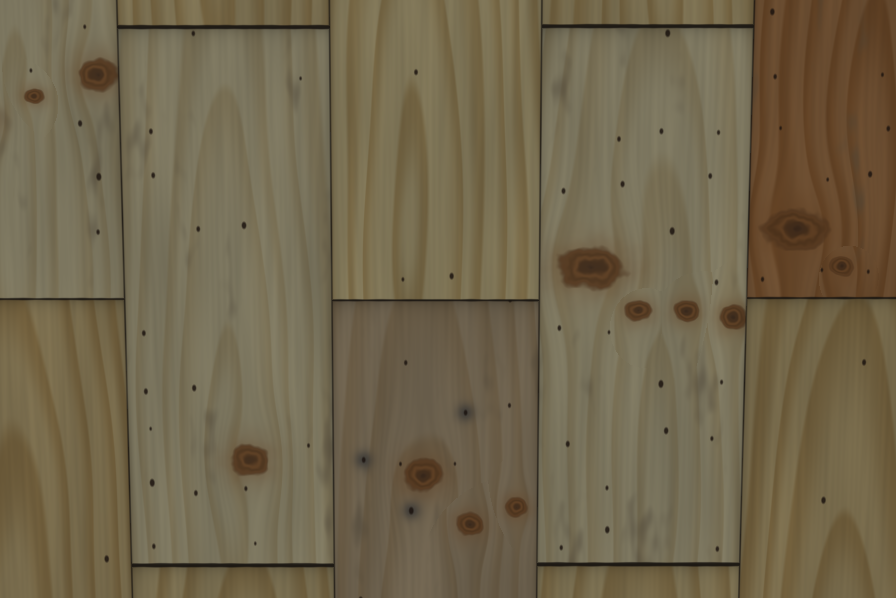
Write a Shadertoy shader that draws this texture.

```glsl
// Pine boards laid upright in five columns, every other column dropped half a board.
// Each board gets a grade number that drives its tint, growth rings, knots and holes;
// gradient noise adds fibre, stains and wear, and dark gaps separate the boards.

const float BOARD_W = 0.347;
const float BOARD_H = 0.9;
const vec3 PALE = vec3(0.485, 0.462, 0.372);
const vec3 CREAM = vec3(0.495, 0.457, 0.340);
const vec3 HONEY = vec3(0.465, 0.415, 0.295);
const vec3 GREYED = vec3(0.425, 0.380, 0.305);
const vec3 RUSSET = vec3(0.415, 0.300, 0.190);
const vec3 KNOT = vec3(0.330, 0.215, 0.115);
const vec3 BARK = vec3(0.150, 0.105, 0.080);
const vec3 BLUE_STAIN = vec3(0.200, 0.200, 0.200);
const vec3 GAP = vec3(0.090, 0.075, 0.060);

float hash(float n) { return fract(sin(n * 91.73 + 4.17) * 4375.85); }
float hash(vec2 p) { return fract(sin(dot(p, vec2(127.1, 311.7))) * 4375.85); }

float gradDot(vec2 cell, vec2 offset) {
    float angle = 6.2832 * hash(cell);
    return dot(vec2(cos(angle), sin(angle)), offset);
}

float gradientNoise(vec2 p) {
    vec2 i = floor(p), f = p - i;
    vec2 w = f * f * f * (f * (f * 6.0 - 15.0) + 10.0), e = vec2(1.0, 0.0);
    return mix(mix(gradDot(i, f), gradDot(i + e, f - e), w.x),
               mix(gradDot(i + e.yx, f - e.yx), gradDot(i + 1.0, f - 1.0), w.x), w.y);
}

// Spreads whole grades over 0..1
float spread(float grade, vec3 k) { return fract(k.x + grade * (k.y + grade * k.z)); }

// Knots grow in one whorl across a board: xy = offset to the nearest, z = its radius
vec3 nearestKnot(vec2 q, float grade) {
    float across = spread(grade, vec3(0.37, -0.17, 0.0487));
    float height = spread(grade, vec3(0.24, 0.178, 0.133));
    float count = 1.0 + floor(mod(2.0 * grade + 2.5, 5.0));
    float stretch = 1.0 + 0.4 * step(0.5, grade);
    vec3 best = vec3(1.0, 1.0, 0.01);
    for (float i = 0.0; i < min(count, 4.0); i++) {
        float extra = step(0.5, i), h = hash(grade * 5.0 + i);
        vec2 centre = vec2(fract(across + 0.23 * i), height - extra * (0.02 + 0.08 * h));
        vec2 d = q - centre * vec2(BOARD_W, BOARD_H);
        d.x /= mix(stretch, 1.0, extra);
        float radius = mix(0.032 + 0.008 * step(0.5, grade), 0.014 + 0.01 * h, extra);
        if (length(d) * best.z < length(best.xy) * radius) best = vec3(d, radius);
    }
    return best;
}

// Dark latewood lines of a flat-sawn board: long nested arches around its heart
float latewood(vec2 q, float seed) {
    float heart = BOARD_W * mix(0.35, 0.65, hash(seed));
    float wobble = 0.022 * gradientNoise(q * vec2(5.0, 2.6) + seed * 7.3);
    float depth = 0.13 * (q.y - 0.25 * hash(seed + 3.0));
    float r = 27.0 * length(vec2(q.x - heart + wobble, depth));
    r += 0.5 * gradientNoise(vec2(r * 0.8, q.y * 1.5 + seed));
    float f = fract(r);
    return smoothstep(0.25, 0.88, f) * (1.0 - smoothstep(0.88, 1.0, f));
}

vec3 paintKnot(vec3 wood, vec3 knot, vec2 q) {
    float e = length(knot.xy * vec2(1.0, 1.15)) / knot.z;
    e += 0.3 * gradientNoise(q * 32.0) + 0.1 * gradientNoise(q * 90.0);
    wood = mix(wood, KNOT * 1.15, 0.5 * exp(-0.55 * e * e));
    vec3 core = KNOT * (1.0 + 0.13 * sin(e * 16.0));
    core = mix(core, BARK, 0.8 * exp(-9.0 * e * e) + 0.3 * smoothstep(0.7, 0.95, e));
    return mix(wood, core, 0.85 * (1.0 - smoothstep(0.85, 1.1, e)));
}

// Pin holes on a jittered grid; a stained board shows a blue-grey bloom round each
vec3 paintHoles(vec3 wood, vec2 q, float seed, float density, float stained, float px) {
    vec2 cell = floor(q / 0.085), key = cell + seed * 17.0;
    vec2 jitter = vec2(hash(key + 0.3), hash(key + 5.7));
    vec2 d = q - (cell + 0.3 + 0.4 * jitter) * 0.085;
    float present = step(hash(key + 9.1), density);
    float size = mix(0.0018, 0.004, hash(key + 2.9));
    float dist = length(d * vec2(1.0, 0.65)) - size;
    float bloom = stained * step(0.6, jitter.x) * exp(-dot(d, d) / 0.00022);
    wood = mix(wood, BLUE_STAIN, 0.75 * present * bloom);
    return mix(wood, BARK * 0.7, 0.85 * present * (1.0 - smoothstep(-px, px, dist)));
}

void mainImage(out vec4 fragColor, in vec2 fragCoord) {
    float px = 1.0 / iResolution.y;
    vec2 p = fragCoord * px;

    // Board layout: columns widen slightly towards the top
    float width = mix(0.338, 0.3555, p.y);
    float across = (p.x - 0.7285) / width + 0.5;
    float column = floor(across), odd = mod(column, 2.0);
    float joint = mix(0.5, 0.055, odd) + 0.006 * (hash(column) - 0.5);
    float along = (p.y - joint) / BOARD_H;
    float row = floor(along);
    vec2 q = vec2(across - column, along - row) * vec2(BOARD_W, BOARD_H);
    float grade = column + 5.0 * row;

    // Knotty and clear boards swap places in the middle column
    float knotty = abs(step(abs(row), 0.5) - step(abs(column), 0.5));
    float russet = knotty * step(1.5, column);
    float greyed = knotty * step(row, -0.5);
    vec3 wood = mix(mix(CREAM, HONEY, 0.5 * min(abs(column), 2.0)), PALE, knotty);
    wood = mix(mix(wood, GREYED, greyed), RUSSET, russet);

    // Growth rings bend around knots; fibre and mottling lie along the board
    vec3 knot = knotty > 0.5 ? nearestKnot(q, grade) : vec3(1.0, 1.0, 0.01);
    vec2 away = knot.xy * vec2(1.0, 0.6) / knot.z;
    vec2 bent = q - vec2(knot.x * exp(-0.4 * dot(away, away)), 0.0);
    float strength = mix(0.62, 0.36, knotty) + 0.35 * russet;
    wood *= 1.0 - strength * latewood(bent, grade) * vec3(0.16, 0.25, 0.40);
    wood *= 1.0 + 0.07 * gradientNoise(bent * vec2(130.0, 5.0) + grade);
    wood *= 1.0 + 0.11 * gradientNoise(bent * vec2(11.0, 2.5) + grade * 3.1);

    // Wear: grey smears on the knotty boards, then knots and holes
    float smear = gradientNoise(bent * vec2(17.0, 4.0) + grade * 5.3)
                + 0.4 * gradientNoise(q * vec2(60.0, 22.0));
    wood = mix(wood, GREYED * 0.7, 0.5 * knotty * smoothstep(0.3, 0.75, smear));
    wood = paintKnot(wood, knot, q);
    wood = paintHoles(wood, q, grade, mix(0.13, 0.4, knotty), greyed, px);

    // Shadow under the board above, then the gaps
    wood *= 1.0 - 0.22 * exp((q.y - BOARD_H) / 0.012);
    float seam = min(q.x, BOARD_W - q.x);
    wood *= 1.0 - 0.15 * exp(-seam / 0.006);
    float seamCut = 1.0 - smoothstep(0.0012 - px, 0.0012 + px, seam);
    seamCut *= 0.75 + 0.35 * gradientNoise(vec2(floor(across + 0.5) * 9.0, p.y * 7.0));
    float end = min(q.y, BOARD_H - q.y) + 0.0008 * gradientNoise(p * 40.0);
    float endWidth = mix(0.0016, 0.0032, odd);
    float endCut = 0.9 * (1.0 - smoothstep(endWidth - px, endWidth + px, end));
    wood = mix(wood, GAP, max(seamCut, endCut));

    fragColor = vec4(wood, 1.0);
}
```
